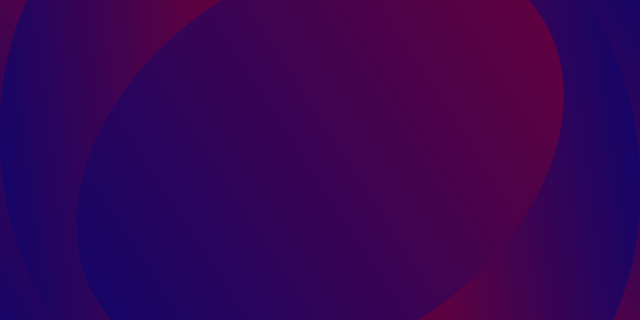
Reproduce this background procedurally as a WebGL 2 fragment shader.

```glsl
#version 300 es
precision highp float;

uniform vec2 u_resolution;
out vec4 outColor;

const vec3 DEEP_BLUE = vec3(0.09, 0.02, 0.40);
const vec3 WINE_RED = vec3(0.37, 0.005, 0.25);

vec2 direction(float angle) {
    return vec2(cos(angle), sin(angle));
}

// Coordinates along and across an axis
vec2 alongAxis(vec2 p, vec2 axis) {
    return vec2(dot(p, axis), dot(p, vec2(-axis.y, axis.x)));
}

// Approximate signed distance to an ellipse
float ellipseDistance(vec2 p, vec2 radii) {
    float k = length(p / radii);
    float slope = length(p / (radii * radii));
    return k * (k - 1.0) / max(slope, 1e-4);
}

float coverage(float dist, float pixel) {
    return 1.0 - smoothstep(-pixel, pixel, dist);
}

vec3 blueToRed(float t) {
    return mix(DEEP_BLUE, WINE_RED, clamp(t, 0.0, 1.0));
}

// Red near the middle, fading to blue on both sides
vec3 mirroredGradient(float position, float blueAt, float span) {
    return blueToRed((blueAt - abs(position)) / span);
}

void main() {
    vec2 p = (gl_FragCoord.xy - 0.5 * u_resolution) / u_resolution.y;
    float pixel = 0.75 / u_resolution.y;
    vec2 tilted = alongAxis(p, direction(radians(33.0)));
    vec2 nearlyLevel = alongAxis(p, direction(radians(8.0)));

    // Outer corners
    vec3 color = mirroredGradient(tilted.x, 1.11, 0.80);

    // Wide ring
    vec3 ringColor = mirroredGradient(nearlyLevel.x, 0.98, 0.68);
    float ring = ellipseDistance(tilted, vec2(0.974, 1.067));
    color = mix(color, ringColor, coverage(ring, pixel));

    // Central oval
    vec2 ovalRadii = vec2(0.824, 0.587);
    vec3 ovalColor = blueToRed(0.5 + 0.5 * tilted.x / ovalRadii.x);
    float oval = ellipseDistance(tilted, ovalRadii);
    color = mix(color, ovalColor, coverage(oval, pixel));

    outColor = vec4(color, 1.0);
}
```
